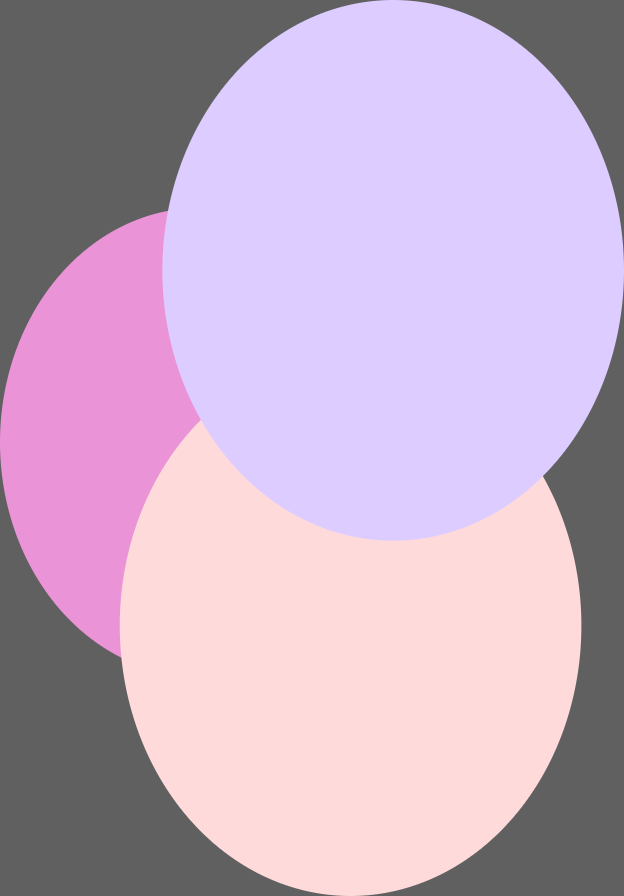
Write a WebGL 1 fragment shader that draws this background.

```glsl
precision highp float;

uniform vec2 u_resolution;

const vec3 GREY = vec3(0.376, 0.376, 0.376);
const vec3 ORCHID = vec3(0.918, 0.580, 0.843);
const vec3 BLUSH = vec3(0.996, 0.855, 0.855);
const vec3 LAVENDER = vec3(0.867, 0.800, 1.0);

// Approximate signed distance to an axis-aligned ellipse
float ellipseDistance(vec2 point, vec2 radii) {
  float k = length(point / radii);
  float slope = length(point / (radii * radii));
  return k * (k - 1.0) / max(slope, 0.0001);
}

// Smooth coverage of an ellipse placed in canvas fractions
float ellipseMask(vec2 uv, vec2 center, vec2 radii, vec2 canvas) {
  float pixel = canvas.y / u_resolution.y;
  float d = ellipseDistance((uv - center) * canvas, radii * canvas);
  return clamp(0.5 - d / pixel, 0.0, 1.0);
}

void main() {
  vec2 uv = gl_FragCoord.xy / u_resolution;
  vec2 canvas = vec2(u_resolution.x / u_resolution.y, 1.0);
  vec2 largeRadii = vec2(0.3699, 0.3017);
  vec2 smallRadii = vec2(0.3202, 0.2615);

  // Overlapping ovals, back to front
  vec3 color = GREY;
  color = mix(color, ORCHID, ellipseMask(uv, vec2(0.3202, 0.5065), smallRadii, canvas));
  color = mix(color, BLUSH, ellipseMask(uv, vec2(0.5618, 0.3017), largeRadii, canvas));
  color = mix(color, LAVENDER, ellipseMask(uv, vec2(0.6301, 0.6983), largeRadii, canvas));

  gl_FragColor = vec4(color, 1.0);
}
```
